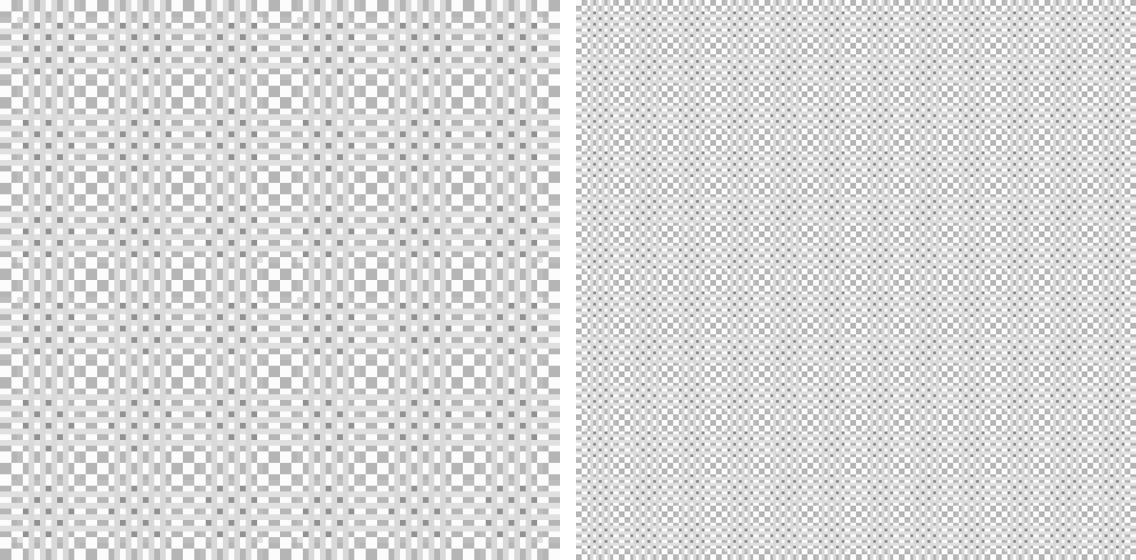
Left: one tile. Right: repeated 2 by 2.
A Shadertoy shader for this pattern:

```glsl
#define CELLS 98.0        // coarse cells per side
#define CHECKS 52.0       // fine checks per side, even so that it tiles
#define HALF_CHECK 0.37   // half width of a check inside its grid lines
#define CORNER 0.06       // rounding of the check corners
#define RIM 0.05          // paler edge of the grey checks
#define DOT_RADIUS 0.16   // dark spot in the grey checks
#define WHITE 0.99
#define LINE_ACROSS 0.88
#define LINE_DOWN 0.85
#define RIM_GREY 0.74
#define GREY 0.71
#define DARK 0.57

float roundedSquare(vec2 p) {
    vec2 q = abs(p) - HALF_CHECK + CORNER;
    return length(max(q, 0.0)) + min(max(q.x, q.y), 0.0) - CORNER;
}

// Shade of the fine checked weave, one check per unit
float weave(vec2 p) {
    vec2 check = floor(p);
    vec2 local = p - check - 0.5;
    float edge = roundedSquare(local);
    if (edge > 0.0) return abs(local.x) > HALF_CHECK ? LINE_DOWN : LINE_ACROSS;
    if (mod(check.x + check.y, 2.0) > 0.5) return WHITE;
    if (length(local) < DOT_RADIUS) return DARK;
    return edge > -RIM ? RIM_GREY : GREY;
}

// One sample per coarse cell: the beat of 2 * CHECKS - CELLS gives 6 repeats
float cellShade(vec2 cell) {
    return weave((mod(cell, CELLS) + 0.5) * CHECKS / CELLS);
}

void mainImage(out vec4 fragColor, in vec2 fragCoord) {
    vec2 p = fragCoord / iResolution.xy * CELLS;
    vec2 pixel = CELLS / iResolution.xy;

    // Blend neighbouring cells over the width of one pixel
    vec2 cell = floor(p - 0.5);
    vec2 blend = clamp((p - cell - 1.0) / pixel + 0.5, 0.0, 1.0);
    float lower = mix(cellShade(cell), cellShade(cell + vec2(1.0, 0.0)), blend.x);
    float upper = mix(cellShade(cell + vec2(0.0, 1.0)), cellShade(cell + 1.0), blend.x);

    fragColor = vec4(vec3(mix(lower, upper, blend.y)), 1.0);
}
```
